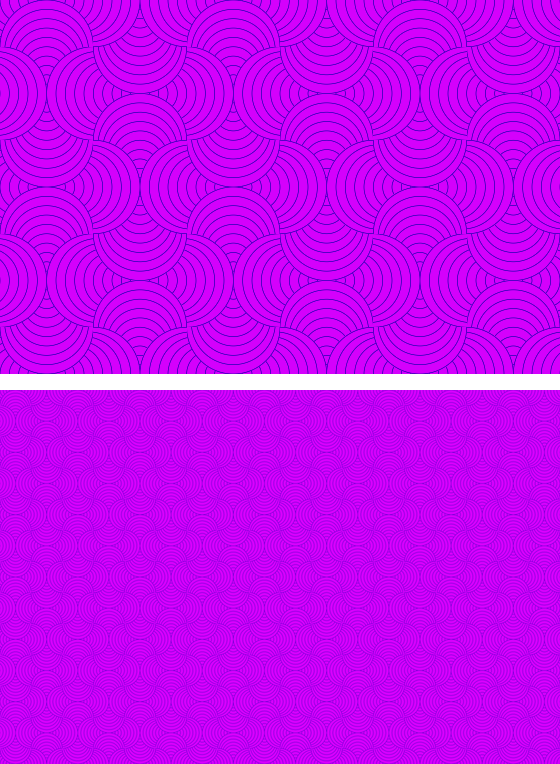
Top, the tile; bottom, the same tile 3 across and 3 down.
This pattern is drawn by a WebGL 1 fragment shader. Its source:

```glsl
precision highp float;

uniform vec2 u_resolution;

// Direction a disc faces: sideways on even rows, up or down on odd rows
vec2 facing(vec2 center) {
  float side = 2.0 * mod((center.x + center.y) * 0.5, 2.0) - 1.0;
  return mod(center.y, 2.0) < 0.5 ? vec2(side, 0.0) : vec2(0.0, -side);
}

// Share of a pixel covered by a thin line at distance d
float lineCoverage(float d, float pixel) {
  float width = 0.0128;
  return clamp((width + pixel) * 0.5 - d, 0.0, min(width, pixel)) / pixel;
}

// Ten nested circles, all touching at the back of the disc
float nestedCircles(vec2 p, vec2 center, float pixel) {
  vec2 dir = facing(center);
  vec2 q = p - center + dir;
  float diameter = dot(q, q) / max(dot(q, dir), 0.0001);
  float radius = 0.1 * clamp(floor(diameter * 5.0 + 0.5), 1.0, 10.0);
  return lineCoverage(abs(length(q - dir * radius) - radius), pixel);
}

void main() {
  // One unit is a disc radius; the weave repeats every 4 units, 3 by 2 times
  vec2 p = gl_FragCoord.xy / u_resolution * vec2(12.0, 8.0);
  float pixel = 12.0 / u_resolution.x;

  // Each unit cell is shared by the discs on two opposite corners
  vec2 cell = floor(p);
  float odd = mod(cell.x + cell.y, 2.0);
  vec2 upper = cell + vec2(odd, 0.0);
  vec2 lower = cell + vec2(1.0 - odd, 1.0);

  // The disc facing its neighbour lies over it
  if (dot(facing(upper), lower - upper) < 0.0) {
    vec2 swapped = upper;
    upper = lower;
    lower = swapped;
  }

  float edge = length(p - upper) - 1.0;
  float inside = clamp(0.5 - edge / pixel, 0.0, 1.0);
  float ink = mix(nestedCircles(p, lower, pixel), nestedCircles(p, upper, pixel), inside);
  ink = max(ink, lineCoverage(abs(edge), pixel));

  gl_FragColor = vec4(mix(vec3(0.83, 0.0, 0.99), vec3(0.0, 0.0, 0.64), ink), 1.0);
}
```
